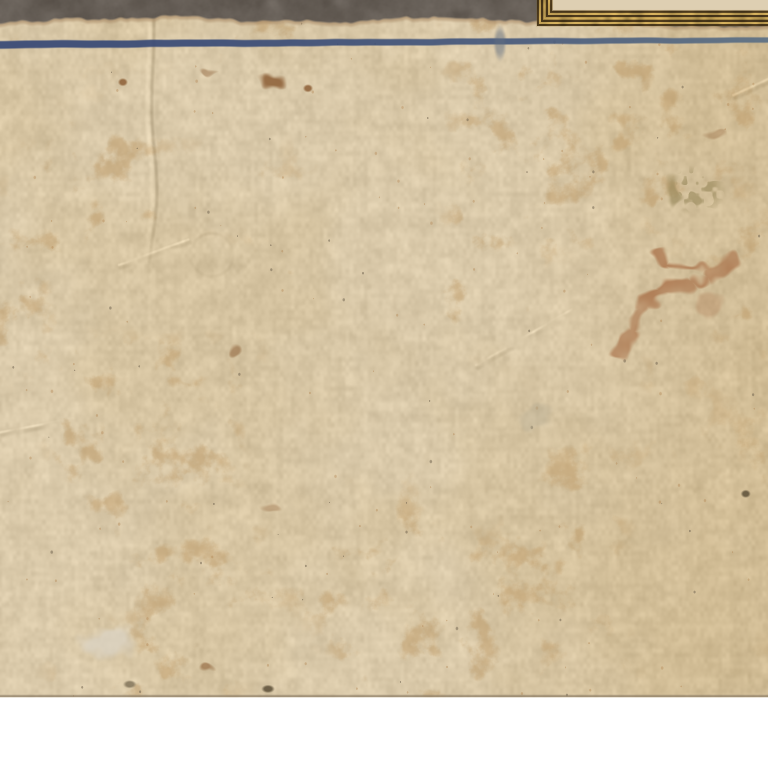
A three.js fragment shader for this texture:

```glsl
// Aged paper sheet with a ruled blue line, a dark torn strip, a gilt frame corner and stains.
varying vec2 vUv;

float hash(vec2 p) {
  return fract(sin(dot(p, vec2(127.1, 311.7))) * 43758.5453);
}

float noise(vec2 p) {
  vec2 i = floor(p), f = fract(p);
  f = f * f * (3.0 - 2.0 * f);
  return mix(mix(hash(i), hash(i + vec2(1, 0)), f.x),
             mix(hash(i + vec2(0, 1)), hash(i + vec2(1, 1)), f.x), f.y);
}

float fbm(vec2 p) {
  float sum = 0.0, amp = 0.5;
  for (int i = 0; i < 5; i++) {
    sum += amp * noise(p);
    p = mat2(1.6, 1.2, -1.2, 1.6) * p + 7.3;
    amp *= 0.5;
  }
  return sum;
}

float segment(vec2 p, vec2 a, vec2 b) {
  vec2 d = b - a;
  return length(p - a - d * clamp(dot(p - a, d) / dot(d, d), 0.0, 1.0));
}

// Soft elliptical mark, 1 at the centre
float spot(vec2 p, vec2 c, vec2 r) {
  return 1.0 - smoothstep(0.5, 1.2, length((p - c) / r));
}

// Raised fold: light ridge beside a faint shadow
float crease(vec2 p, vec2 a, vec2 b) {
  float ridge = 1.0 - smoothstep(0.0, 0.003, segment(p, a, b));
  float shade = 1.0 - smoothstep(0.0, 0.005, segment(p + vec2(-0.002, 0.004), a, b));
  return (ridge - 0.8 * shade) * smoothstep(0.2, 0.65, noise(p * 45.0));
}

// Tiny flecks scattered one per grid cell
float flecks(vec2 p, float cells, float density) {
  vec2 id = floor(p * cells);
  vec2 c = 0.25 + 0.5 * vec2(hash(id + 3.1), hash(id + 8.7));
  float r = cells * mix(0.001, 0.0026, hash(id + 5.5));
  float d = length((fract(p * cells) - c) * vec2(1.0, 0.8));
  return step(1.0 - density, hash(id)) * (1.0 - smoothstep(0.3 * r, r, d));
}

vec3 paper(vec2 p) {
  vec3 col = mix(vec3(0.855, 0.79, 0.665), vec3(0.82, 0.742, 0.59),
                 smoothstep(0.35, 0.68, fbm(p * 6.0)) * 0.45);
  col = mix(col, vec3(0.80, 0.71, 0.54), 0.55 * smoothstep(0.65, 1.05, p.x + 0.12 * (1.0 - p.y)));
  col += 0.09 * (fbm(p * 55.0) - 0.48);
  col += 0.045 * (noise(p * vec2(210.0, 150.0)) - 0.5);
  col += 0.02 * (noise(p * vec2(18.0, 190.0)) + noise(p * vec2(170.0, 14.0)) - 1.0);
  float foxing = smoothstep(0.56, 0.78, fbm(p * 32.0 + 9.0)) * smoothstep(0.3, 0.65, noise(p * 8.0));
  col = mix(col, vec3(0.74, 0.60, 0.40), 0.5 * foxing);
  col = mix(col, vec3(0.45, 0.40, 0.32), 0.55 * flecks(p, 24.0, 0.10));
  return mix(col, vec3(0.70, 0.52, 0.32), 0.4 * flecks(p + 0.37, 33.0, 0.12));
}

vec3 marks(vec3 col, vec2 p) {
  // Folds and the long vertical wrinkle
  float bend = 0.2 + 0.006 * sin(p.y * 27.0) * (1.0 - p.y) * 3.0;
  float wrinkle = 1.0 - smoothstep(0.0, 0.004, abs(p.x - bend));
  float lit = 1.0 - smoothstep(0.0, 0.005, abs(p.x - bend + 0.006));
  col += (0.05 * lit - 0.09 * wrinkle) * smoothstep(0.58, 0.78, p.y);
  col += 0.07 * (crease(p, vec2(0.155, 0.655), vec2(0.245, 0.688))
               + crease(p, vec2(0.0, 0.437), vec2(0.095, 0.455))
               + crease(p, vec2(0.62, 0.525), vec2(0.745, 0.597))
               + crease(p, vec2(0.955, 0.876), vec2(1.0, 0.897)));
  float ring = abs(length(p - vec2(0.276, 0.668)) - 0.028);
  col -= 0.05 * (1.0 - smoothstep(0.0, 0.004, ring)) * noise(p * 40.0);

  // Pale scuff and grey smudge
  vec2 q = p + 0.014 * (vec2(noise(p * 70.0), noise(p * 70.0 + 31.0)) - 0.5);
  col = mix(col, vec3(0.86, 0.83, 0.77), 0.75 * spot(q, vec2(0.14, 0.163), vec2(0.036, 0.022)));
  col = mix(col, vec3(0.70, 0.66, 0.56), 0.4 * spot(q, vec2(0.697, 0.456), vec2(0.022, 0.018)));

  // Branching brown stain
  float d = segment(q, vec2(0.806, 0.542), vec2(0.822, 0.568)) - 0.009;
  d = min(d, segment(q, vec2(0.822, 0.568), vec2(0.836, 0.605)) - 0.005);
  d = min(d, segment(q, vec2(0.836, 0.605), vec2(0.866, 0.624)) - 0.007);
  d = min(d, segment(q, vec2(0.866, 0.624), vec2(0.893, 0.623)) - 0.010);
  d = min(d, segment(q, vec2(0.893, 0.623), vec2(0.935, 0.648)) - 0.003);
  d = min(d, segment(q, vec2(0.927, 0.646), vec2(0.954, 0.659)) - 0.008);
  d = min(d, segment(q, vec2(0.862, 0.670), vec2(0.868, 0.660)) - 0.007);
  d = min(d, segment(q, vec2(0.868, 0.658), vec2(0.927, 0.650)) - 0.003);
  float brown = (1.0 - smoothstep(-0.003, 0.004, d)) * mix(0.6, 1.0, noise(p * 60.0));
  brown = max(brown, 0.35 * spot(q, vec2(0.922, 0.602), vec2(0.016, 0.018)));
  col = mix(col, vec3(0.68, 0.475, 0.32), 0.9 * brown);

  // Olive blot with a speckled halo
  float olive = spot(q, vec2(0.874, 0.748), vec2(0.011, 0.022));
  olive = max(olive, spot(p, vec2(0.908, 0.752), vec2(0.034, 0.03)) * smoothstep(0.62, 0.8, noise(p * 130.0)));
  col = mix(col, vec3(0.58, 0.52, 0.34), 0.6 * olive);

  // Rust and dark drops
  float rust = spot(q, vec2(0.353, 0.897), vec2(0.013, 0.010));
  rust = max(rust, spot(p, vec2(0.401, 0.885), vec2(0.006, 0.005)));
  rust = max(rust, spot(p, vec2(0.160, 0.893), vec2(0.006, 0.005)));
  rust = max(rust, 0.5 * spot(q, vec2(0.27, 0.909), vec2(0.014, 0.005)));
  rust = max(rust, 0.6 * spot(q, vec2(0.305, 0.544), vec2(0.007, 0.010)));
  rust = max(rust, 0.4 * spot(q, vec2(0.354, 0.342), vec2(0.015, 0.007)));
  rust = max(rust, 0.7 * spot(q, vec2(0.27, 0.131), vec2(0.008, 0.007)));
  rust = max(rust, 0.4 * spot(q, vec2(0.932, 0.823), vec2(0.012, 0.007)));
  col = mix(col, vec3(0.55, 0.37, 0.21), 0.85 * rust);
  float dark = max(spot(p, vec2(0.349, 0.103), vec2(0.008, 0.005)), spot(p, vec2(0.971, 0.357), vec2(0.006, 0.005)));
  dark = max(dark, 0.7 * spot(p, vec2(0.169, 0.109), vec2(0.008, 0.005)));
  return mix(col, vec3(0.36, 0.31, 0.22), 0.85 * dark);
}

void main() {
  vec2 p = vUv;
  vec3 col = marks(paper(p), p);

  // Blue rule, thinner and greyer to the right
  float rule = abs(p.y - mix(0.942, 0.948, p.x) - 0.001 * (noise(p.xx * 25.0) - 0.5));
  float ink = 1.0 - smoothstep(0.0, 0.003, rule - mix(0.0035, 0.002, p.x));
  col = mix(col, mix(vec3(0.21, 0.28, 0.46), vec3(0.36, 0.44, 0.52), p.x * p.x), 0.92 * ink);
  col = mix(col, vec3(0.38, 0.43, 0.50), 0.5 * spot(p, vec2(0.651, 0.944), vec2(0.008, 0.022)));

  // Dark strip with a ragged lower edge
  float torn = 0.974 + 0.008 * (noise(p.xx * 9.0) - 0.5) + 0.004 * (noise(p.xx * 70.0) - 0.5);
  torn -= 0.006 * smoothstep(0.6, 0.69, p.x);
  vec3 strip = vec3(0.40, 0.37, 0.34) + 0.14 * (fbm(p * 45.0) - 0.5);
  col = mix(col, vec3(0.66, 0.54, 0.40), 0.6 * (1.0 - smoothstep(0.0, 0.006, abs(p.y - torn))));
  col = mix(col, strip, smoothstep(-0.001, 0.003, p.y - torn));

  // Gilt corner: nested bands around a pale panel
  float inset = min(p.x - 0.699, p.y - 0.966);
  vec3 gilt = mix(vec3(0.28, 0.21, 0.10), vec3(0.76, 0.63, 0.33),
                  smoothstep(-0.5, 0.5, cos((inset - 0.004) * 1050.0)));
  gilt *= 0.85 + 0.3 * noise(p * 120.0);
  vec3 frame = mix(gilt, vec3(0.87, 0.81, 0.70), smoothstep(0.019, 0.022, inset));
  col = mix(col, frame, smoothstep(-0.001, 0.001, inset));

  // Bottom edge of the sheet and the white ground
  col = mix(col, vec3(0.55, 0.49, 0.40), 0.75 * (1.0 - smoothstep(0.0, 0.003, abs(p.y - 0.0935))));
  col = mix(vec3(1.0), col, smoothstep(0.091, 0.093, p.y));
  gl_FragColor = vec4(col, 1.0);
}
```
